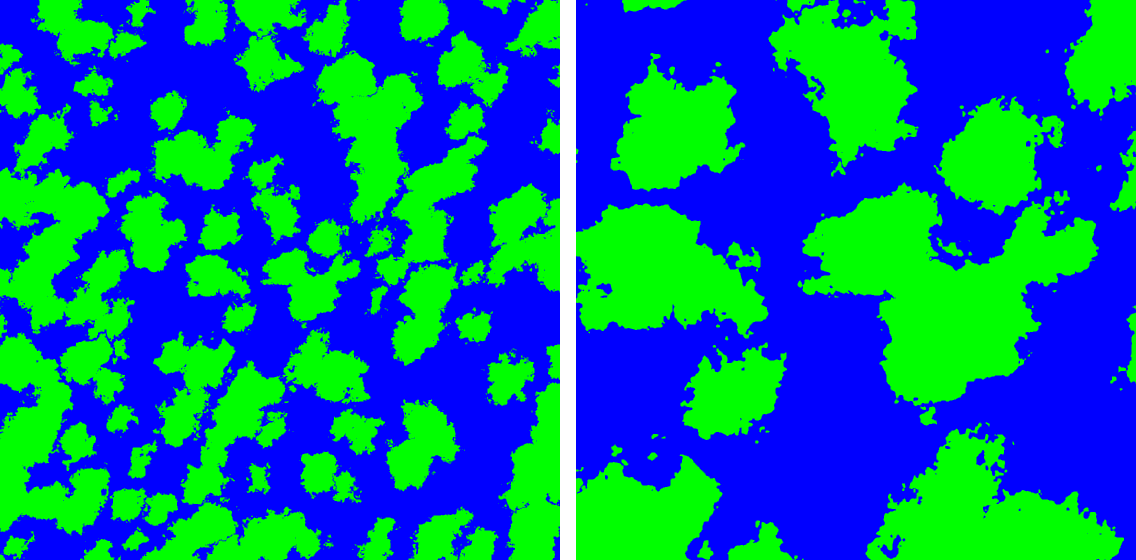
Left: the whole. Right: its middle third, enlarged.
A Shadertoy shader for this texture:

```glsl
// Ragged green islands on flat blue: a cellular field of randomly present
// discs of varied size, whose outlines are frayed by a fractal domain warp.
// Two flat colours, smoothed by 2x2 supersampling.

#define LAND_COLOR  vec3(0.0, 1.0, 0.0)
#define WATER_COLOR vec3(0.0, 0.0, 1.0)
#define CELLS       19.0   // disc cells across the canvas
#define PRESENCE    0.45   // share of cells holding a disc
#define RADIUS_MIN  0.35   // disc radii, in cells
#define RADIUS_MAX  0.90
#define LEAN        0.28   // slant of the islands towards upper right
#define WARP_FREQ   32.0   // coarsest fraying frequency
#define WARP_AMP    0.012  // coarsest fraying amplitude
#define WARP_GAIN   0.70   // amplitude ratio between octaves
#define OCTAVES     5
#define SOFTNESS    0.35   // sample offset, in pixels

vec3 hash32(vec2 p) {
    vec3 q = fract(p.xyx * vec3(0.1031, 0.1030, 0.0973));
    q += dot(q, q.yxz + 33.33);
    return fract((q.xxy + q.yzz) * q.zyx);
}

// Two independent channels of value noise in -1..1
vec2 noise2(vec2 p) {
    vec2 cell = floor(p);
    vec2 f = fract(p);
    vec2 s = f * f * (3.0 - 2.0 * f);
    vec2 low  = mix(hash32(cell).xy, hash32(cell + vec2(1, 0)).xy, s.x);
    vec2 high = mix(hash32(cell + vec2(0, 1)).xy, hash32(cell + vec2(1, 1)).xy, s.x);
    return 2.0 * mix(low, high, s.y) - 1.0;
}

// Fractal displacement that frays the outlines
vec2 fray(vec2 p) {
    vec2 offset = vec2(0.0);
    float freq = WARP_FREQ;
    float amp = WARP_AMP;
    for (int i = 0; i < OCTAVES; i++) {
        offset += amp * noise2(p * freq + 17.3 * float(i));
        freq *= 2.0;
        amp *= WARP_GAIN;
    }
    return offset;
}

// Signed distance, in cells, to the union of scattered discs
float islands(vec2 p) {
    vec2 cell = floor(p);
    float dist = 10.0;
    for (int y = -1; y <= 1; y++) {
        for (int x = -1; x <= 1; x++) {
            vec2 id = cell + vec2(x, y);
            vec3 rnd = hash32(id + 71.0);
            // rnd.z below PRESENCE also picks the radius
            if (rnd.z < PRESENCE) {
                float radius = mix(RADIUS_MIN, RADIUS_MAX, rnd.z / PRESENCE);
                dist = min(dist, length(p - id - rnd.xy) - radius);
            }
        }
    }
    return dist;
}

float landMask(vec2 uv) {
    vec2 p = uv + fray(uv + 3.0);
    p.x -= LEAN * p.y;
    return step(islands(p * CELLS + 40.0), 0.0);
}

void mainImage(out vec4 fragColor, in vec2 fragCoord) {
    // Average four samples per pixel for smooth edges
    float land = 0.0;
    for (int i = 0; i < 4; i++) {
        vec2 jitter = (vec2(i % 2, i / 2) * 2.0 - 1.0) * SOFTNESS;
        land += 0.25 * landMask((fragCoord + jitter) / iResolution.y);
    }
    fragColor = vec4(mix(WATER_COLOR, LAND_COLOR, land), 1.0);
}
```
